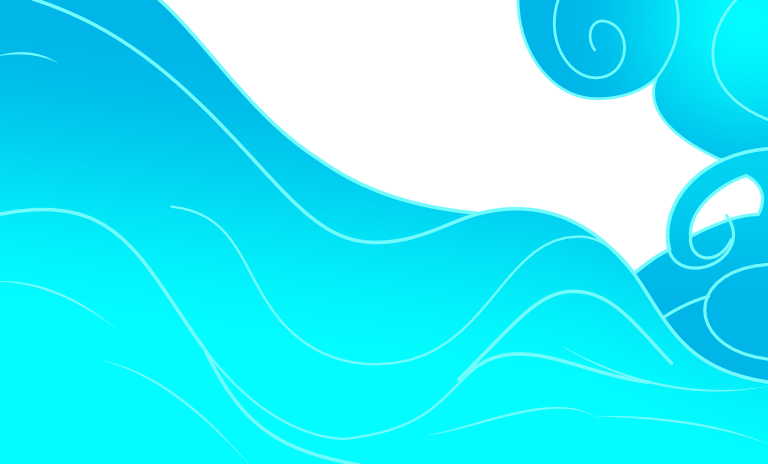
Give the GLSL for this background, as a WebGL 2 fragment shader.

```glsl
#version 300 es
precision highp float;
// Stylised cyan sea: a large wave, a curling breaker and a scrolled cloud on white.
// Cubic Bezier chains give both the distance to the pale outlines and, through
// the parity of a downward ray, the filled silhouettes. Gradients colour each layer.
uniform vec2 u_resolution;
out vec4 outColor;

const vec3 DEEP = vec3(0.0, 0.715, 0.91);
const vec3 CYAN = vec3(0.01, 0.99, 1.0);
const vec3 FOAM = vec3(0.45, 0.98, 0.99);

vec2 p;         // current point, y pointing down
vec2 pen;       // end of the last curve
float dist;     // distance to the current chain
float side;     // -1 after an odd number of ray crossings
float taper;    // thinning of a stroke towards its ends
float pixel;

void begin() { dist = 1e3; side = 1.0; }
void move(float x, float y) { pen = vec2(x, y); }

void segment(vec2 a, vec2 b, float thinning) {
  vec2 ab = b - a, ap = p - a;
  float h = clamp(dot(ap, ab) / dot(ab, ab), 0.0, 1.0);
  dist = min(dist, length(ap - ab * h) + thinning);
  if ((a.x > p.x) != (b.x > p.x) && ap.x * ab.y / ab.x > ap.y) side = -side;
}

// Cubic Bezier from the pen, split into short segments
void curve(float bx, float by, float cx, float cy, float dx, float dy) {
  vec2 a = pen, b = vec2(bx, by), c = vec2(cx, cy), d = vec2(dx, dy), last = pen;
  for (int i = 1; i <= 18; i++) {
    float t = float(i) / 18.0, s = 1.0 - t;
    vec2 q = s * s * s * a + 3.0 * s * t * (s * b + t * c) + t * t * t * d;
    segment(last, q, taper * (2.0 * t - 1.0) * (2.0 * t - 1.0));
    last = q;
  }
  pen = d;
}

float fill(float s) { return clamp(0.5 + s * dist / pixel, 0.0, 1.0); }
float stroke(float halfWidth) { return clamp(0.5 + (halfWidth - dist) / pixel, 0.0, 1.0); }

void main() {
  pixel = 4.65 / u_resolution.y;
  p = vec2(gl_FragCoord.x, u_resolution.y - gl_FragCoord.y) * pixel;
  vec3 col = vec3(1.0);
  taper = 0.0;

  // Cloud silhouette, then its scrolls
  begin();
  move(5.19, -0.02);
  curve(5.19, 0.55, 5.55, 0.99, 5.98, 0.99);
  curve(6.25, 0.99, 6.45, 0.9, 6.58, 0.78);
  curve(6.45, 1.1, 6.75, 1.4, 7.27, 1.62);
  curve(7.4, 1.68, 7.55, 1.7, 7.7, 1.7);
  float glow = smoothstep(0.0, 1.9, length(p - vec2(7.5, 0.2)));
  col = mix(col, mix(CYAN, DEEP, glow), fill(-side));
  move(5.6, -0.02);
  curve(5.45, 0.4, 5.7, 0.78, 5.97, 0.78);
  curve(6.33, 0.78, 6.35, 0.25, 6.05, 0.21);
  curve(5.9, 0.2, 5.88, 0.4, 5.96, 0.5);
  move(6.77, -0.02);
  curve(6.85, 0.3, 6.75, 0.55, 6.58, 0.78);
  move(7.39, -0.02);
  curve(7.0, 0.4, 7.05, 0.95, 7.7, 1.2);
  col = mix(col, FOAM, stroke(0.014));

  // Breaker on the right, from its hill up over the curl
  begin();
  move(6.2, 2.85);
  curve(6.4, 2.72, 6.5, 2.6, 6.71, 2.5);
  curve(6.6, 2.1, 6.95, 1.55, 7.7, 1.49);
  vec3 breaker = mix(DEEP, CYAN, 0.4 * smoothstep(3.1, 1.6, p.y));
  col = mix(col, breaker, fill(side) * step(6.2, p.x));
  col = mix(col, FOAM, stroke(0.018));

  // White opening inside the curl
  begin();
  move(6.92, 2.37);
  curve(6.9, 2.1, 7.2, 1.85, 7.48, 1.76);
  curve(7.65, 1.85, 7.68, 2.0, 7.6, 2.15);
  curve(7.4, 2.15, 7.15, 2.25, 6.92, 2.37);
  col = mix(col, vec3(1.0), fill(-side));

  // Hook of the curl and scrolls of the hill
  move(6.69, 2.42);
  curve(6.7, 2.75, 7.1, 2.75, 7.27, 2.55);
  curve(7.4, 2.4, 7.35, 2.25, 7.28, 2.16);
  move(6.92, 2.37);
  curve(6.9, 2.62, 7.2, 2.68, 7.33, 2.4);
  move(6.65, 3.18);
  curve(6.85, 3.05, 7.0, 3.0, 7.1, 2.97);
  move(7.7, 2.65);
  curve(6.85, 2.7, 6.85, 3.5, 7.7, 3.6);
  col = mix(col, FOAM, stroke(0.016));

  // Large wave in front
  begin();
  move(1.58, -0.02);
  curve(2.1, 0.45, 2.5, 1.15, 3.2, 1.6);
  curve(3.7, 1.95, 4.2, 2.08, 4.8, 2.14);
  curve(5.35, 2.0, 5.9, 2.15, 6.36, 2.75);
  curve(6.7, 3.25, 6.85, 3.7, 7.7, 3.83);
  float depth = p.y - 0.14 * p.x - 0.5 * smoothstep(5.5, 7.7, p.x);
  col = mix(col, mix(DEEP, CYAN, smoothstep(0.1, 3.2, depth)), fill(side));

  // Long flowing lines
  move(0.33, -0.01);
  curve(1.3, 0.3, 1.9, 0.9, 2.56, 1.62);
  curve(3.0, 2.1, 3.3, 2.43, 3.76, 2.43);
  curve(4.2, 2.43, 4.5, 2.22, 4.8, 2.14);
  move(-0.02, 2.15);
  curve(1.2, 1.9, 1.4, 2.6, 2.05, 3.5);
  curve(2.4, 4.2, 2.7, 4.5, 3.6, 4.66);
  move(4.6, 3.8);
  curve(5.2, 3.2, 5.4, 2.92, 5.75, 2.92);
  curve(6.15, 2.92, 6.4, 3.3, 6.73, 3.64);
  move(4.7, 3.73);
  curve(5.2, 3.3, 5.8, 3.75, 6.5, 3.83);
  col = mix(col, FOAM, stroke(0.018));
  begin();
  move(1.72, 2.07);
  curve(2.4, 2.15, 2.4, 2.7, 2.8, 3.2);
  curve(3.1, 3.55, 3.45, 3.65, 3.77, 3.65);
  curve(4.9, 3.65, 5.0, 2.37, 5.8, 2.37);
  curve(6.0, 2.37, 6.2, 2.5, 6.36, 2.75);
  move(2.05, 3.5);
  curve(2.5, 4.1, 3.0, 4.38, 3.45, 4.4);
  curve(4.3, 4.3, 4.4, 4.0, 4.75, 3.7);

  // Fine tapering ripples
  taper = 0.011;
  move(5.65, 3.48);
  curve(6.3, 3.85, 7.0, 4.0, 7.7, 3.87);
  move(4.3, 4.36);
  curve(4.8, 4.28, 5.6, 3.9, 6.0, 4.2);
  move(6.0, 4.17);
  curve(6.6, 4.18, 7.2, 4.25, 7.7, 4.45);
  move(-0.02, 2.82);
  curve(0.4, 2.82, 0.8, 3.0, 1.17, 3.3);
  move(1.05, 3.62);
  curve(1.6, 3.75, 2.1, 4.2, 2.5, 4.66);
  move(-0.02, 0.56);
  curve(0.2, 0.51, 0.4, 0.53, 0.58, 0.63);
  col = mix(col, FOAM, stroke(0.012));

  outColor = vec4(col, 1.0);
}
```
